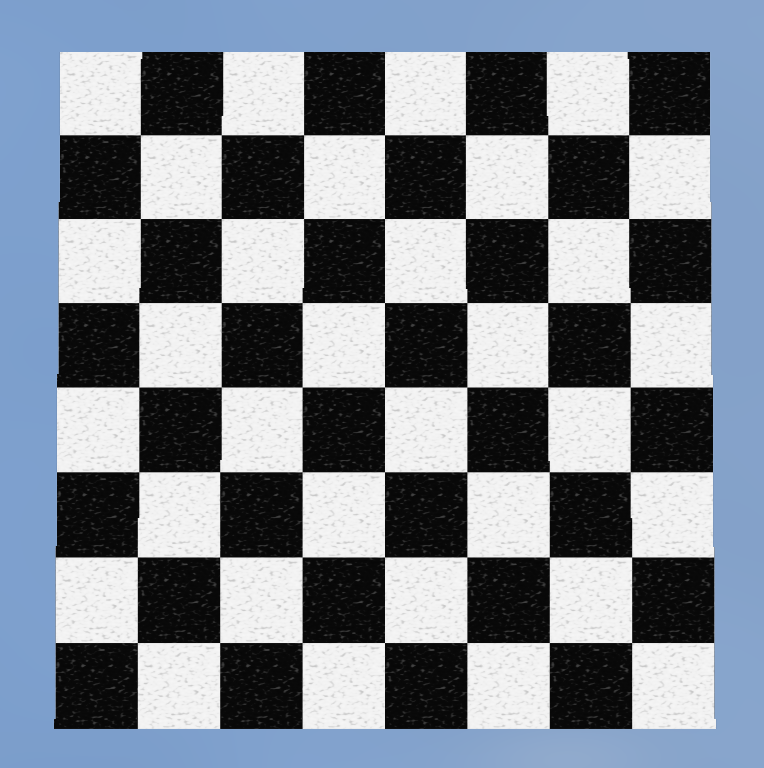
A WebGL 2 fragment shader for this pattern:

```glsl
#version 300 es
precision highp float;

uniform vec2 u_resolution;
out vec4 fragColor;

const float CELLS = 8.0;
const float BOARD_BOTTOM = 0.0508;
const float BOARD_TOP = 0.9323;
const float CENTER_X = 0.50392;
const float HALF_BOTTOM = 0.43247;
const float HALF_TOP = 0.42476;
const float ROW_BEND = 0.0176;    // rows shrink slightly toward the top
const float STAIR_STEPS = 510.0;  // slanted edges advance in small steps

const vec3 BLUE_LEFT = vec3(0.49, 0.624, 0.802);
const vec3 BLUE_RIGHT = vec3(0.525, 0.64, 0.795);
const vec3 HAZE = vec3(0.60, 0.69, 0.81);

vec2 hashGradient(vec2 p) {
    vec3 q = fract(p.xyx * vec3(0.1031, 0.1030, 0.0973));
    q += dot(q, q.yzx + 33.33);
    float angle = 6.28318 * fract((q.x + q.y) * q.z);
    return vec2(cos(angle), sin(angle));
}

float gradientNoise(vec2 p) {
    vec2 i = floor(p);
    vec2 f = p - i;
    vec2 w = f * f * f * (f * (f * 6.0 - 15.0) + 10.0);
    float a = dot(hashGradient(i), f);
    float b = dot(hashGradient(i + vec2(1, 0)), f - vec2(1, 0));
    float c = dot(hashGradient(i + vec2(0, 1)), f - vec2(0, 1));
    float d = dot(hashGradient(i + vec2(1, 1)), f - vec2(1, 1));
    return mix(mix(a, b, w.x), mix(c, d, w.x), w.y);
}

float coverage(float dist, float pixel) {
    return clamp(dist / pixel + 0.5, 0.0, 1.0);
}

// Stepped position of a column edge for a given half width of the board
float columnEdge(float index, float halfWidth) {
    float x = CENTER_X + (2.0 * index / CELLS - 1.0) * halfWidth;
    return floor(x * STAIR_STEPS + 0.5) / STAIR_STEPS;
}

// Fine wavy relief, repeated in every square
float leatherGrain(vec2 cell) {
    vec2 p = vec2(cell.x + 0.12 * cell.y, cell.y - 0.07 * cell.x);
    float fine = gradientNoise(p * vec2(17.0, 31.0) + 7.3);
    float broad = gradientNoise(p * vec2(9.0, 19.0) + 41.7);
    return fine + 0.55 * broad;
}

vec3 darkSquare(float grain) {
    float fleck = smoothstep(0.12, 0.75, grain);
    return vec3(0.035 + 0.21 * fleck + 0.012 * grain);
}

vec3 lightSquare(float grain) {
    float fleck = smoothstep(0.10, 0.80, -grain);
    return vec3(0.948 - 0.15 * fleck + 0.025 * grain);
}

vec3 backdrop(vec2 uv) {
    vec3 color = mix(BLUE_LEFT, BLUE_RIGHT, smoothstep(0.0, 1.0, uv.x));
    color += 0.018 * gradientNoise(uv * vec2(3.0, 4.0) + 2.6);
    vec2 offset = (uv - vec2(0.74, 0.01)) / vec2(0.13, 0.05);
    return mix(color, HAZE, 0.6 * exp(-dot(offset, offset)));
}

void main() {
    vec2 uv = gl_FragCoord.xy / u_resolution;
    vec2 pixel = 1.0 / u_resolution;

    // Board coordinates with a gentle taper
    float boardHeight = BOARD_TOP - BOARD_BOTTOM;
    float t = (uv.y - BOARD_BOTTOM) / boardHeight;
    float halfWidth = mix(HALF_BOTTOM, HALF_TOP, t);
    float column = 0.5 * CELLS * ((uv.x - CENTER_X) / halfWidth + 1.0);
    float row = CELLS * (t - ROW_BEND * t * (1.0 - t));
    vec2 grid = vec2(column, row);

    // Signed sides of the nearest corner decide the checker colour
    vec2 corner = clamp(floor(grid + 0.5), 0.0, CELLS);
    float dx = uv.x - columnEdge(corner.x, halfWidth);
    float dy = (row - corner.y) * boardHeight / CELLS;
    vec2 side = 2.0 * vec2(coverage(dx, pixel.x), coverage(dy, pixel.y)) - 1.0;
    float parity = 1.0 - 2.0 * mod(corner.x + corner.y, 2.0);
    float darkness = 0.5 + 0.5 * side.x * side.y * parity;

    // Grained squares
    float grain = leatherGrain(fract(grid));
    vec3 board = mix(lightSquare(grain), darkSquare(grain), darkness);

    // Board outline over the blue ground
    float inside = coverage(uv.x - columnEdge(0.0, halfWidth), pixel.x)
                 * coverage(columnEdge(CELLS, halfWidth) - uv.x, pixel.x)
                 * coverage(uv.y - BOARD_BOTTOM, pixel.y)
                 * coverage(BOARD_TOP - uv.y, pixel.y);
    fragColor = vec4(mix(backdrop(uv), board, inside), 1.0);
}
```
